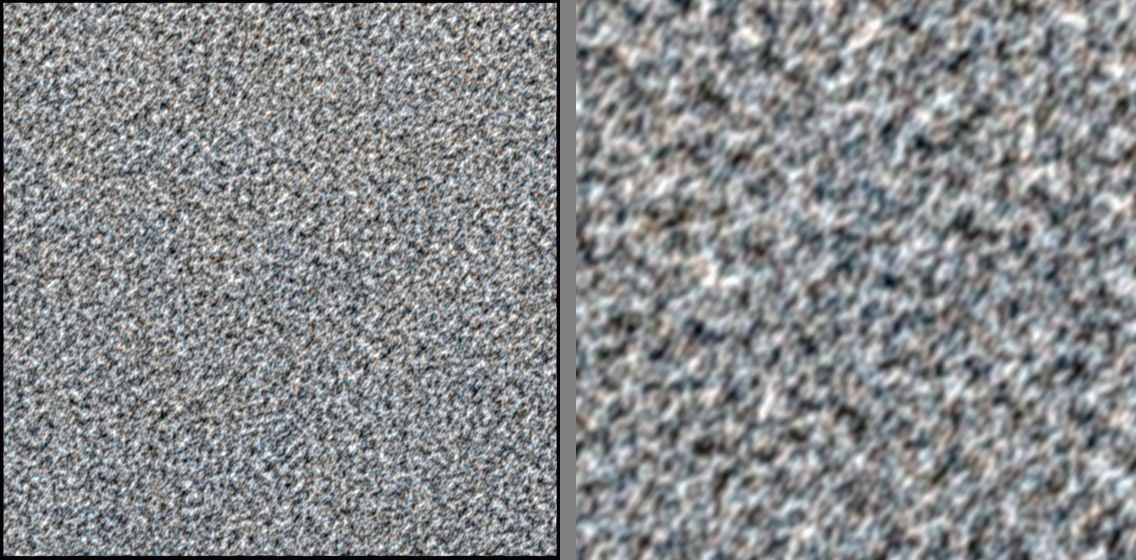
Left: the whole. Right: its middle third, enlarged.
Write a Shadertoy shader that draws this texture.

```glsl
// Fine-grained grey granite slab with a thin black border.

// Random unit vector for a lattice cell
vec2 cellGradient(ivec2 cell) {
    uvec2 c = uvec2(cell + 4096);
    uint h = c.x * 1597334677u ^ c.y * 3812015801u;
    h = (h ^ (h >> 15)) * 2246822519u;
    h = (h ^ (h >> 13)) * 3266489917u;
    h ^= h >> 16;
    float angle = 6.28319 * float(h & 65535u) / 65536.0;
    return vec2(cos(angle), sin(angle));
}

float gradientNoise(vec2 p) {
    ivec2 cell = ivec2(floor(p));
    vec2 f = fract(p);
    vec2 w = f * f * f * (f * (f * 6.0 - 15.0) + 10.0);
    ivec2 e = ivec2(0, 1);
    float a = dot(cellGradient(cell), f);
    float b = dot(cellGradient(cell + e.yx), f - vec2(1, 0));
    float c = dot(cellGradient(cell + e.xy), f - vec2(0, 1));
    float d = dot(cellGradient(cell + e.yy), f - vec2(1, 1));
    return mix(mix(a, b, w.x), mix(c, d, w.x), w.y);
}

vec2 rotate(vec2 p, float angle) {
    float c = cos(angle), s = sin(angle);
    return vec2(c * p.x + s * p.y, c * p.y - s * p.x);
}

// Three sizes of grain, each stretched along the rising diagonal
float grain(vec2 p) {
    float sum = 0.0;
    float frequency = 42.0;
    for (int i = 0; i < 3; i++) {
        float weight = i == 0 ? 0.42 : (i == 1 ? 1.0 : 0.72);
        vec2 q = rotate(p, 0.55 + 0.22 * float(i)) * vec2(0.83, 1.2);
        sum += weight * gradientNoise(q * frequency + 37.3 * float(i));
        frequency *= 2.0;
    }
    return sum;
}

void mainImage(out vec4 fragColor, in vec2 fragCoord) {
    vec2 uv = fragCoord / iResolution.xy;
    vec2 p = fragCoord / iResolution.y;

    // Grey level: crystals over faint broad mottling, lighter towards the top
    float mottling = gradientNoise(p * 5.0 + 11.0) + 0.6 * gradientNoise(p * 13.0 + 53.0);
    float level = 0.548 + 0.53 * grain(p) + 0.04 * mottling + 0.03 * (uv.y - 0.5);

    // Cool mineral tint with small warm, teal and violet variations
    float warmth = gradientNoise(rotate(p, 0.9) * 70.0 + 91.0)
                 + 0.4 * gradientNoise(p * 9.0 + 17.0) + 0.25 * (uv.y - 0.5);
    float teal = gradientNoise(rotate(p, 0.3) * 95.0 + 140.0);
    vec3 color = vec3(level) + vec3(-0.007, 0.002, 0.009);
    color += 0.07 * warmth * vec3(1.0, 0.1, -0.9);
    color += 0.05 * teal * vec3(-1.0, 0.6, 0.4);
    color = clamp(color, vec3(0.03, 0.04, 0.05), vec3(0.98));

    // Black border with a slightly uneven, soft inner edge
    vec2 lower = uv - vec2(0.0062, 0.0075);
    vec2 upper = vec2(0.9938, 0.9948) - uv;
    float inset = min(min(lower.x, lower.y), min(upper.x, upper.y));
    inset += 0.0012 * gradientNoise(p * 60.0 + 200.0);
    float slab = smoothstep(-0.0014, 0.0014, inset);
    color = mix(vec3(0.025, 0.015, 0.03), color, slab);

    fragColor = vec4(color, 1.0);
}
```
